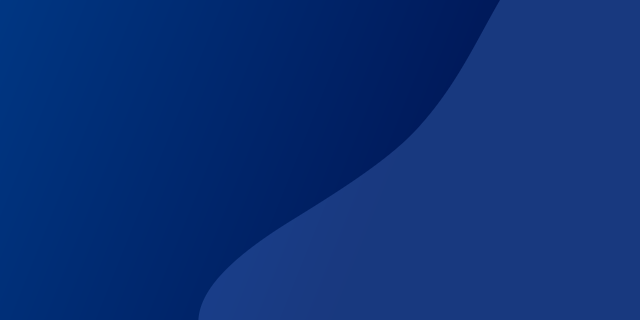
This background is drawn by a WebGL 1 fragment shader. Its source:

```glsl
precision highp float;
// A deep blue diagonal gradient with a paler blue panel on the right.
// The panel's border is a smooth S-curve of three Hermite pieces giving
// x as a function of height, on a canvas two units wide and one high.

uniform vec2 u_resolution;

const vec2 CANVAS = vec2(2.0, 1.0);
const vec3 BACK_LIGHT = vec3(0.0, 0.214, 0.512);
const vec3 BACK_DARK = vec3(0.0, 0.098, 0.352);
const vec3 PANEL_LIGHT = vec3(0.098, 0.242, 0.535);
const vec3 PANEL_DARK = vec3(0.096, 0.222, 0.498);

// Cubic from knot a to knot b; each knot is (height, x, slope dx/dy).
float hermite(vec3 a, vec3 b, float y) {
  float span = b.x - a.x;
  float t = (y - a.x) / span;
  float s = 1.0 - t;
  return s * s * ((1.0 + 2.0 * t) * a.y + t * span * a.z)
       + t * t * ((1.0 + 2.0 * s) * b.y - s * span * b.z);
}

// Horizontal position of the panel's border at height y.
float borderX(float y) {
  vec3 foot = vec3(0.0, 0.620, 0.05);
  vec3 lower = vec3(0.310, 0.909, 1.62);
  vec3 upper = vec3(0.596, 1.302, 0.92);
  vec3 top = vec3(1.0, 1.5625, 0.58);
  if (y < lower.x) return hermite(foot, lower, y);
  if (y < upper.x) return hermite(lower, upper, y);
  return hermite(upper, top, y);
}

// Approximate signed distance to the border, positive inside the panel.
float panelDistance(vec2 p) {
  float h = 0.002;
  float slope = (borderX(p.y + h) - borderX(p.y - h)) / (2.0 * h);
  return (p.x - borderX(p.y)) / sqrt(1.0 + slope * slope);
}

void main() {
  vec2 p = gl_FragCoord.xy / u_resolution * CANVAS;
  float pixel = CANVAS.y / u_resolution.y;

  // Gradient runs rightward and slightly down from the top left corner.
  float along = p.x + 0.4 * (1.0 - p.y);
  vec3 back = mix(BACK_LIGHT, BACK_DARK, clamp(along / 1.58, 0.0, 1.0));
  vec3 panel = mix(PANEL_LIGHT, PANEL_DARK, smoothstep(0.95, 1.5, along));

  // Panel over background with a one-pixel soft edge.
  float cover = clamp(0.5 + panelDistance(p) / pixel, 0.0, 1.0);
  gl_FragColor = vec4(mix(back, panel, cover), 1.0);
}
```
